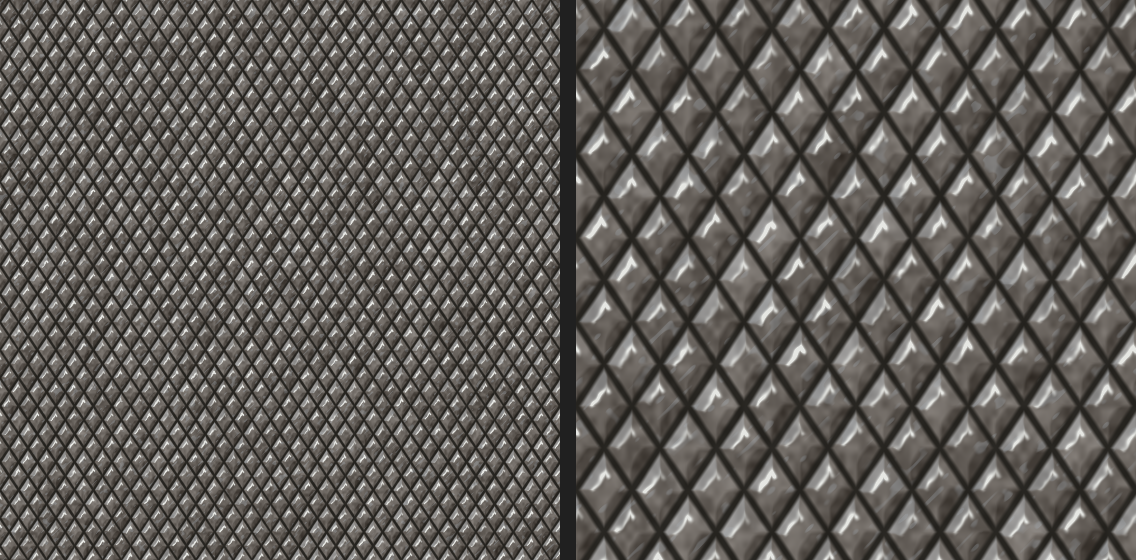
Left, the full canvas; right, a detail of the centre.
Give the GLSL for this texture, as a three.js fragment shader.

```glsl
// Worn metal mesh of small raised diamonds, separated by dark grooves.
// A sheared lattice gives each diamond; its four facets are lit from the upper
// left, and wrapping noise varies the grooves, tone, chips and glints.
#define REPEATS vec2(30.0, 20.0)
#define GROOVE_WIDTH 0.074
#define GROOVE_SOFTNESS 0.050
#define RIDGE_RADIUS 0.215
#define RIDGE_WIDTH 0.050
#define BEVEL_CONTRAST 0.13
#define WEAR 0.13
#define GROOVE_COLOR vec3(0.150, 0.142, 0.125)
#define FACE_COLOR vec3(0.425, 0.402, 0.380)
#define SHEEN_COLOR vec3(0.550, 0.560, 0.570)
#define GLINT_COLOR vec3(0.900, 0.905, 0.890)

varying vec2 vUv;

float hash(vec2 p) {
  vec3 q = fract(p.xyx * vec3(0.1031, 0.1030, 0.0973));
  q += dot(q, q.yzx + 33.33);
  return fract((q.x + q.y) * q.z);
}

// Value noise that wraps after a whole number of cells
float wrapNoise(vec2 p, vec2 period) {
  vec2 cell = floor(p);
  vec2 f = fract(p);
  f = f * f * (3.0 - 2.0 * f);
  vec2 lo = mod(cell, period);
  vec2 hi = mod(cell + 1.0, period);
  return mix(mix(hash(lo), hash(vec2(hi.x, lo.y)), f.x),
             mix(hash(vec2(lo.x, hi.y)), hash(hi), f.x), f.y);
}

float tileNoise(vec2 frequency) {
  return wrapNoise(vUv * frequency, frequency);
}

void main() {
  // Noise layers: broad drift, patches, fine grain and sparse chips
  float drift = tileNoise(vec2(9.0, 7.0)) - 0.5;
  float patches = tileNoise(vec2(83.0, 61.0)) - 0.5;
  float grain = tileNoise(vec2(230.0, 190.0)) - 0.5;
  vec2 slant = vec2(80.0 * (vUv.x + vUv.y), 200.0 * (vUv.x - vUv.y));
  float chips = smoothstep(0.72, 0.90, wrapNoise(slant, vec2(80.0, 200.0)));

  // Diamond lattice: x grows to the upper right, y to the lower right
  vec2 grid = vUv * REPEATS;
  vec2 lattice = vec2(grid.x + grid.y, grid.x - grid.y) + 0.5;
  vec2 id = floor(lattice);
  vec2 local = fract(lattice) - 0.5;
  vec2 center = mod(vec2(id.x + id.y, id.x - id.y) * 0.5, REPEATS);
  float toneSeed = hash(center + 3.7);
  float glintSeed = hash(center + 51.3);
  vec2 tilt = vec2(hash(center + 17.1), hash(center + 29.9)) - 0.5;

  // Four facets around a flat top
  vec2 bent = local + 0.09 * tilt + 0.07 * vec2(patches, grain);
  vec2 side = abs(bent);
  float radius = max(side.x, side.y);
  float facing = smoothstep(-0.07, 0.07, side.x - side.y);
  vec2 slope = sign(bent) * vec2(facing, 1.0 - facing);
  slope *= smoothstep(0.15, 0.27, radius);
  float lit = dot(slope, vec2(0.12, -0.86)) + 0.2 * (tilt.x - tilt.y);

  // Face tone with wear
  float tone = 0.06 * (toneSeed - 0.5) + 0.04 * drift;
  tone += BEVEL_CONTRAST * lit + WEAR * (0.6 * patches + grain);
  vec3 color = FACE_COLOR + tone;
  float sheen = 0.55 * smoothstep(0.05, 0.8, lit) + 0.5 * chips;
  color = mix(color, SHEEN_COLOR + 0.5 * tone, clamp(sheen, 0.0, 0.8));

  // Grooves: nearly even and continuous
  float edge = 0.5 - max(abs(local.x), abs(local.y));
  float width = GROOVE_WIDTH + 0.022 * drift + 0.022 * patches;
  float raised = smoothstep(width - GROOVE_SOFTNESS, width + GROOVE_SOFTNESS, edge);
  color = mix(GROOVE_COLOR + 0.03 * grain, color, raised);

  // Glint along the upper left ridge, broken by wear, hooking at its ends
  float ridge = (radius - RIDGE_RADIUS) / RIDGE_WIDTH;
  float glint = exp(-ridge * ridge);
  glint *= smoothstep(0.08, 0.20, dot(bent, vec2(0.30, -1.0)));
  glint *= mix(0.60, 1.30, glintSeed) * (1.0 + 1.1 * grain + 0.7 * patches);
  color = mix(color, GLINT_COLOR, clamp(glint, 0.0, 1.0) * raised);

  gl_FragColor = vec4(clamp(color, 0.0, 1.0), 1.0);
}
```
